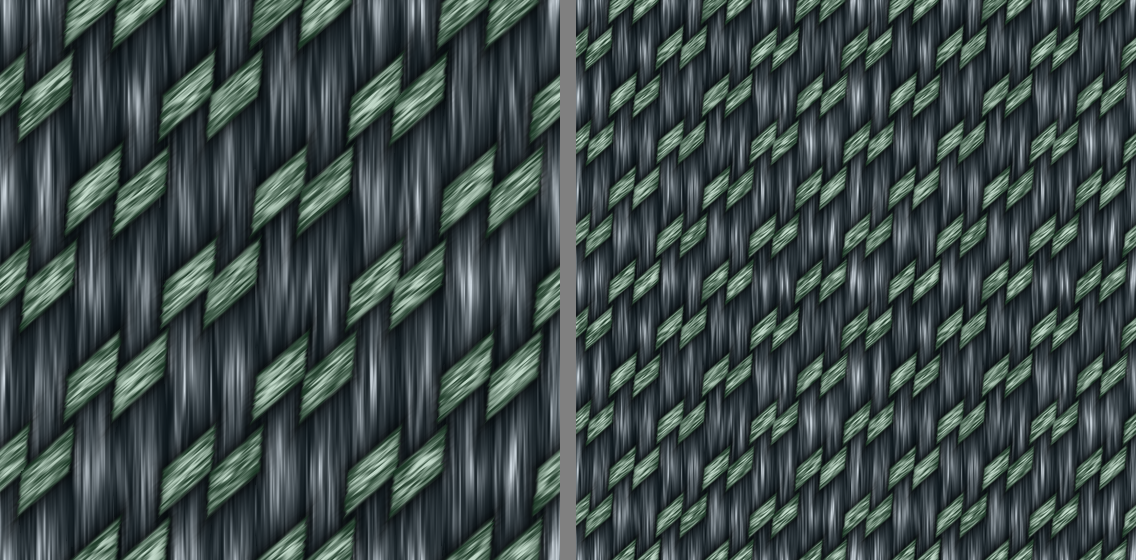
Left, the tile; right, the same tile 2 across and 2 down.
Write a Shadertoy shader that draws this pattern.

```glsl
#define COLUMNS 12.0
#define ROWS 3.0
#define SLOPE 0.88
#define HALF_SPAN 0.58
#define HALF_THICK 0.48
#define EDGE_SOFT 0.07
#define WARP_DARK vec3(0.03, 0.07, 0.09)
#define WARP_LIGHT vec3(0.80, 0.84, 0.87)
#define STITCH_DARK vec3(0.05, 0.16, 0.09)
#define STITCH_LIGHT vec3(0.75, 0.84, 0.78)

const float PITCH = COLUMNS / ROWS; // vertical repeat in column widths

float hash(vec2 p) {
    vec3 h = fract(vec3(p.xyx) * 0.1031);
    h += dot(h, h.yzx + 33.33);
    return fract((h.x + h.y) * h.z);
}

// One fibre: brightness varies along y, staggered against its neighbours
float lane(float i, float y, vec2 wrap) {
    i = mod(i, wrap.x);
    y += hash(vec2(i, 71.0)) * 5.0;
    float j = floor(y);
    float f = smoothstep(0.0, 1.0, y - j);
    return mix(hash(vec2(i, mod(j, wrap.y))), hash(vec2(i, mod(j + 1.0, wrap.y))), f);
}

// Streaks along y, wrapping after wrap lanes and steps
float fibres(vec2 p, vec2 wrap) {
    float i = floor(p.x);
    float f = smoothstep(0.0, 1.0, p.x - i);
    return mix(lane(i, p.y, wrap), lane(i + 1.0, p.y, wrap), f);
}

// Offset from the nearest stitch in a column (xy) and that stitch's seed (z)
vec3 stitchFrame(vec2 p, float column) {
    float phase = mod(column, 4.0) < 2.0 ? 0.48 : 0.98;
    float row = floor(p.y / PITCH - phase + 0.5);
    float seed = mod(column, COLUMNS) + COLUMNS * mod(row, ROWS);
    vec2 jitter = vec2(hash(vec2(seed, 3.0)), hash(vec2(seed, 9.0))) - 0.5;
    vec2 center = vec2(column, (row + phase) * PITCH) + jitter * vec2(0.10, 0.08);
    return vec3(p - center, seed);
}

vec3 warpColor(vec2 p) {
    vec2 uv = p / COLUMNS;
    float fine = fibres(uv * vec2(252.0, 12.0), vec2(252.0, 12.0));
    float broad = fibres(uv * vec2(108.0, 9.0) + 0.4, vec2(108.0, 9.0));
    float hair = fibres(uv * vec2(420.0, 18.0) + 0.7, vec2(420.0, 18.0));

    // Ragged column borders
    float x = p.x + 0.16 * (fine - 0.5) + 0.14 * (broad - 0.5);
    float column = floor(x + 0.5);
    float roundness = 0.2 + 0.8 * pow(max(cos(3.14159 * (x - column)), 0.0), 0.8);

    // Floats rise midway between two stitches
    vec2 d = stitchFrame(p, column).xy;
    float rise = 0.42 + 0.58 * smoothstep(0.3, 1.5, abs(d.y - SLOPE * d.x));
    float glint = 0.85 + 0.35 * smoothstep(1.2, 2.0, abs(d.y));

    float streak = 0.42 * fine + 0.36 * broad + 0.22 * hair;
    float light = roundness * rise * glint * (0.05 + 1.35 * streak * streak);
    return mix(WARP_DARK, WARP_LIGHT, clamp(light, 0.0, 1.0));
}

// Stitch colour with coverage in alpha; shade receives its cast shadow
vec4 stitch(vec3 frame, out float shade) {
    vec2 d = frame.xy;
    float across = d.y - SLOPE * d.x;
    float along = d.x - 0.1 * across;

    // Fibres run along the slant with a slight bend
    vec2 dir = normalize(vec2(1.0, SLOPE));
    vec2 local = vec2(dot(d, vec2(-dir.y, dir.x)), dot(d, dir));
    local.x += 0.06 * local.y * (hash(vec2(frame.z, 17.0)) - 0.2);
    vec2 start = vec2(60.0 + frame.z * 90.0, 20.0);
    float fine = fibres(local * vec2(24.0, 2.6) + start, vec2(4096.0));
    float hair = fibres(local * vec2(38.0, 4.0) + start + 31.0, vec2(4096.0));
    float streak = smoothstep(0.1, 0.9, 0.6 * fine + 0.4 * hair);

    // Slanted band with frayed ends
    float endGap = abs(along) - HALF_SPAN + 0.08 * (fine - 0.5);
    float sideGap = abs(across) - HALF_THICK + 0.05 * (hair - 0.5);
    float gap = max(endGap, sideGap * 0.75);
    float cover = 1.0 - smoothstep(-EDGE_SOFT, EDGE_SOFT * 0.5, gap);
    shade = 1.0 - 0.6 * exp(-7.0 * max(gap, 0.0));

    float side = across / HALF_THICK;
    float tip = along / HALF_SPAN;
    float roundness = (1.0 - 0.5 * side * side) * (1.0 - 0.5 * pow(abs(tip), 3.0));
    float light = max(roundness, 0.0) * (0.14 + 0.95 * streak);
    return vec4(mix(STITCH_DARK, STITCH_LIGHT, clamp(light, 0.0, 1.0)), cover);
}

void mainImage(out vec4 fragColor, in vec2 fragCoord) {
    vec2 p = fragCoord / iResolution.xy * COLUMNS;
    vec3 color = warpColor(p);
    float nearest = floor(p.x + 0.5);

    // Stitches reach into neighbouring columns
    vec4 top = vec4(0.0);
    float shadow = 1.0;
    for (float k = -1.0; k <= 1.0; k++) {
        float shade;
        vec4 s = stitch(stitchFrame(p, nearest + k), shade);
        shadow = min(shadow, shade);
        if (s.a > top.a) top = s;
    }
    fragColor = vec4(mix(color * shadow, top.rgb, top.a), 1.0);
}
```
